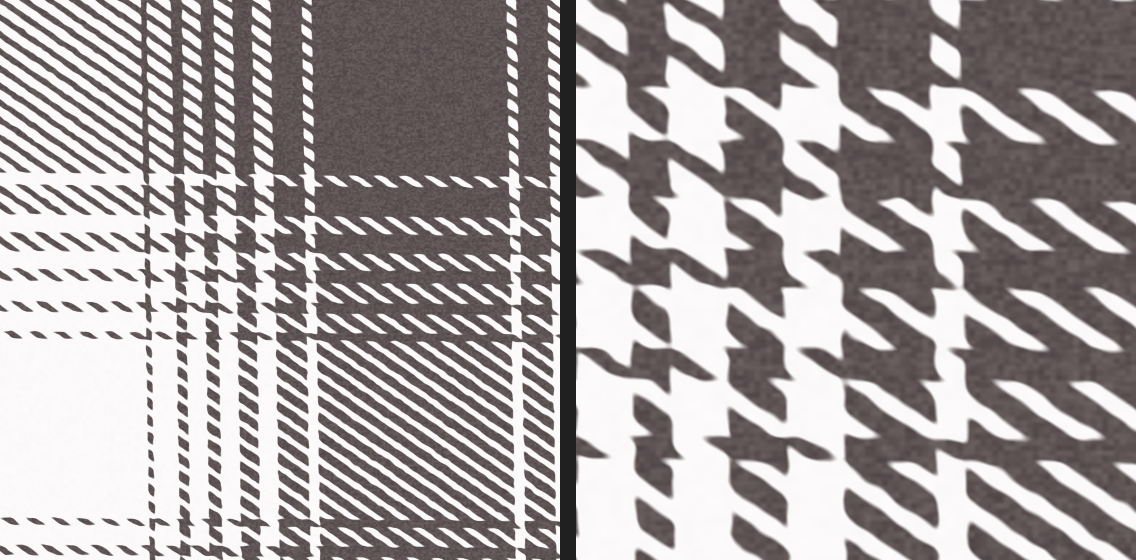
Left: the whole. Right: its middle third, enlarged.
Reproduce this pattern procedurally as a Shadertoy shader.

```glsl
const vec3 CLOTH = vec3(0.992, 0.984, 0.984);
const vec3 INK_DEEP = vec3(0.305, 0.262, 0.266);
const vec3 INK_WORN = vec3(0.435, 0.395, 0.395);

// Dark bands as (inner, outer) distances from each axis of symmetry
const vec2 WARP_BANDS[6] = vec2[6](
    vec2(-1.0, 0.174), vec2(0.192, 0.247), vec2(0.281, 0.315),
    vec2(0.349, 0.372), vec2(0.406, 0.4245), vec2(0.469, 0.479));
const vec2 WEFT_BANDS[6] = vec2[6](
    vec2(0.160, 0.173), vec2(0.208, 0.2265), vec2(0.263, 0.285),
    vec2(0.316, 0.350), vec2(0.3815, 0.435), vec2(0.4555, 2.0));

float hash(vec2 p) {
    vec3 q = fract(vec3(p.xyx) * 0.1031);
    q += dot(q, q.yzx + 33.33);
    return fract((q.x + q.y) * q.z);
}

float noise(vec2 p) {
    vec2 cell = floor(p), f = fract(p);
    f = f * f * (3.0 - 2.0 * f);
    return mix(mix(hash(cell), hash(cell + vec2(1, 0)), f.x),
               mix(hash(cell + vec2(0, 1)), hash(cell + vec2(1, 1)), f.x), f.y);
}

float coverage(float dist, float soft) {
    return 1.0 - smoothstep(-soft, soft, dist);
}

// Darkness of a set of parallel threads, mirrored about its axis
float threadInk(float offset, vec2 bands[6], float soft) {
    float d = 1.0;
    for (int i = 0; i < 6; i++) {
        vec2 b = bands[i];
        d = min(d, max(b.x - abs(offset), abs(offset) - b.y));
    }
    return coverage(d, soft);
}

// Diagonal floats where the weft lies over the warp
float twillMask(vec2 p, vec2 frequency, float weftShare, float soft) {
    float phase = dot(p, frequency);
    float d = abs(fract(phase + 0.5) - 0.5) - 0.5 * weftShare;
    return coverage(d / length(frequency), soft);
}

void mainImage(out vec4 fragColor, in vec2 fragCoord) {
    vec2 p = fragCoord / iResolution.y;
    p.y = 1.0 - p.y;
    float soft = max(0.0036, 1.2 / iResolution.y);

    // Uneven printed edges
    vec2 wobble = vec2(noise(p * 95.0), noise(p * 95.0 + 57.0)) - 0.5;
    vec2 q = p + 0.0024 * wobble;

    // Slightly skewed threads
    float warp = threadInk(q.x - 0.0165 * q.y - 0.730, WARP_BANDS, soft);
    float weft = threadInk(q.y - 0.007 * q.x - 0.764, WEFT_BANDS, soft);
    float over = twillMask(q, vec2(-22.6, 32.7), 0.40, soft);

    // Thresholding the soft weave rounds the dash ends
    float ink = smoothstep(0.2, 0.8, mix(warp, weft, over));

    // Fine fabric grain
    float grain = 0.65 * noise(p * 290.0) + 0.35 * noise(p * vec2(130.0, 380.0) + 19.0);
    vec3 dark = mix(INK_DEEP, INK_WORN, grain);
    vec3 light = CLOTH - 0.012 * noise(p * 160.0 + 83.0);
    fragColor = vec4(mix(light, dark, ink), 1.0);
}
```
